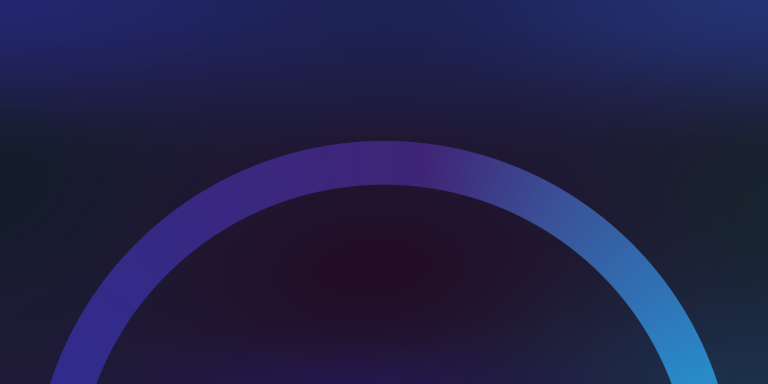
A WebGL 2 fragment shader for this background:

```glsl
#version 300 es
precision highp float;
// A broad arch, cut from a ring centred below the canvas, over a dark backdrop.
// The backdrop blends soft elliptical glows; the arch is a ring distance
// coloured by its angle from the vertical, violet on the left to blue on the right.

uniform vec2 u_resolution;
out vec4 outColor;

// Lengths are in canvas heights, with x = 0 at the middle and y = 0 at the bottom.
const vec2 RING_CENTER = vec2(0.0, -0.281);
const float RING_RADIUS = 0.857;
const float RING_HALF_WIDTH = 0.057;

// Arch colours, from left foot to right foot
const vec3 ARCH_INDIGO = vec3(0.19, 0.17, 0.55);
const vec3 ARCH_PURPLE = vec3(0.25, 0.145, 0.465);
const vec3 ARCH_SLATE = vec3(0.228, 0.314, 0.59);
const vec3 ARCH_BLUE = vec3(0.16, 0.54, 0.79);

// Angles in radians, clockwise from the vertical
const float ANGLE_INDIGO = -1.2;
const float ANGLE_PURPLE = 0.13;
const float ANGLE_SLATE = 0.53;
const float ANGLE_BLUE = 1.22;

// Backdrop colours
const vec3 NIGHT = vec3(0.118, 0.102, 0.212);
const vec3 WINE = vec3(0.135, 0.05, 0.145);
const vec3 TEAL_LEFT = vec3(0.07, 0.118, 0.165);
const vec3 TEAL_RIGHT = vec3(0.086, 0.141, 0.17);
const vec3 VIOLET = vec3(0.141, 0.094, 0.32);
const vec3 SEA = vec3(0.11, 0.212, 0.314);
const vec3 SKY_LEFT = vec3(0.137, 0.149, 0.43);
const vec3 SKY_MIDDLE = vec3(0.114, 0.133, 0.335);
const vec3 SKY_RIGHT = vec3(0.141, 0.196, 0.45);
const float SKY_DEPTH = 0.42;

// Gaussian falloff inside an ellipse
float glow(vec2 p, vec2 center, vec2 size) {
    vec2 q = (p - center) / size;
    return exp(-dot(q, q));
}

vec3 backdrop(vec2 p) {
    vec3 color = NIGHT;
    color = mix(color, TEAL_LEFT, 0.9 * glow(p, vec2(-1.05, 0.52), vec2(0.42, 0.28)));
    color = mix(color, TEAL_RIGHT, 0.9 * glow(p, vec2(1.05, 0.46), vec2(0.42, 0.3)));
    color = mix(color, WINE, glow(p, vec2(0.0, 0.28), vec2(0.5, 0.28)));
    color = mix(color, SEA, 0.8 * glow(p, vec2(0.95, -0.05), vec2(0.6, 0.3)));
    color = mix(color, VIOLET, 0.9 * glow(p, vec2(-0.1, -0.04), vec2(0.5, 0.13)));

    // Blue light along the top, brighter towards the corners
    vec3 corner = p.x < 0.0 ? SKY_LEFT : SKY_RIGHT;
    vec3 sky = mix(SKY_MIDDLE, corner, smoothstep(0.0, 1.0, abs(p.x)));
    return mix(color, sky, smoothstep(1.0 - SKY_DEPTH, 1.0, p.y));
}

vec3 archColor(float angle) {
    vec3 color = mix(ARCH_INDIGO, ARCH_PURPLE,
                     clamp((angle - ANGLE_INDIGO) / (ANGLE_PURPLE - ANGLE_INDIGO), 0.0, 1.0));
    color = mix(color, ARCH_SLATE,
                clamp((angle - ANGLE_PURPLE) / (ANGLE_SLATE - ANGLE_PURPLE), 0.0, 1.0));
    return mix(color, ARCH_BLUE,
               clamp((angle - ANGLE_SLATE) / (ANGLE_BLUE - ANGLE_SLATE), 0.0, 1.0));
}

void main() {
    vec2 p = gl_FragCoord.xy / u_resolution.y;
    p.x -= 0.5 * u_resolution.x / u_resolution.y;

    // Ring distance, smoothed over about one pixel
    vec2 fromCenter = p - RING_CENTER;
    float ringDistance = abs(length(fromCenter) - RING_RADIUS) - RING_HALF_WIDTH;
    float edge = 0.75 / u_resolution.y;
    float coverage = 1.0 - smoothstep(-edge, edge, ringDistance);

    float angle = atan(fromCenter.x, fromCenter.y);
    outColor = vec4(mix(backdrop(p), archColor(angle), coverage), 1.0);
}
```
